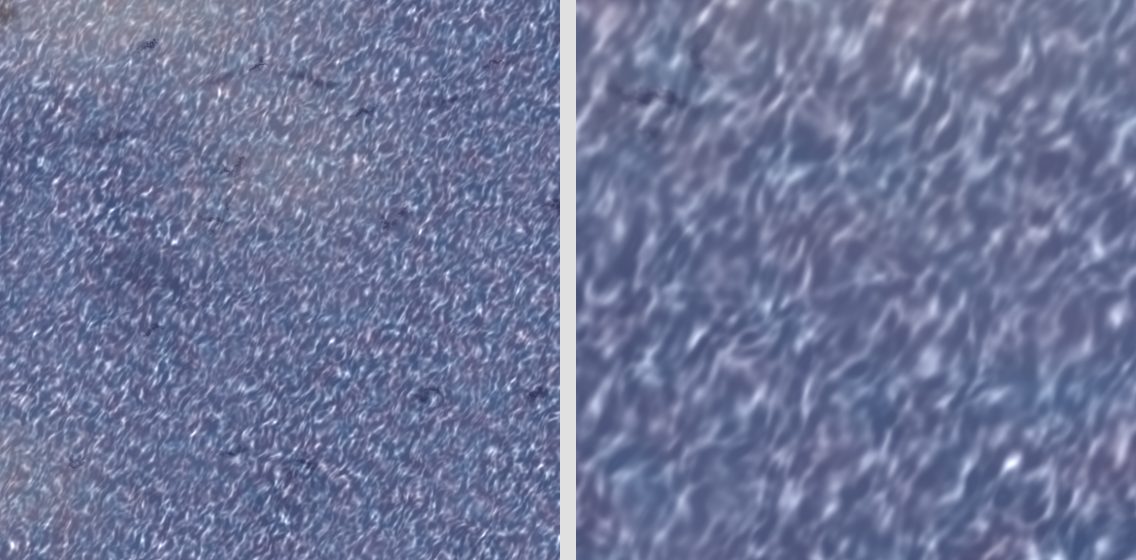
Left, the full canvas; right, a detail of the centre.
This texture is drawn by a Shadertoy shader. Its source:

```glsl
// Slate-blue rough surface covered in short slanted glinting strokes.
// Stretched, warped gradient noise makes the strokes; soft pale patches,
// a wavering crease and scattered dark pits give the broad variation.

const vec3 SLATE_BLUE = vec3(0.412, 0.449, 0.594);
const vec3 PALE_SHIFT = vec3(0.150, 0.117, 0.040);  // added in pale patches
const vec3 GRAIN_TINT = vec3(1.0, 0.99, 0.93);
const vec3 HUE_DRIFT  = vec3(0.055, -0.015, -0.025);
const vec3 PIT_COLOR  = vec3(0.20, 0.21, 0.35);
const vec3 STAIN_COLOR = vec3(0.42, 0.38, 0.41);

const float GRAIN_ANGLE = 1.02;             // radians from horizontal
const vec2  GRAIN_SCALE = vec2(44.0, 92.0); // along, across the strokes
const float GRAIN_CONTRAST = 0.083;
const float GRAIN_SKEW = 0.22;              // favours sparse bright glints
const float WARP_SCALE = 24.0;
const float WARP_AMOUNT = 0.010;
const float PIT_GRID = 9.0;
const float PIT_CHANCE = 0.24;

// Integer hash: two values from 0 to 1 per lattice cell
vec2 hash2(vec2 cell) {
    uvec2 v = uvec2(ivec2(cell)) * 1664525u + 1013904223u;
    v.x += v.y * 1664525u;
    v.y += v.x * 1664525u;
    v ^= v >> 16u;
    v.x += v.y * 1664525u;
    v.y += v.x * 1664525u;
    v ^= v >> 16u;
    return vec2(v & 65535u) / 65535.0;
}

float cornerSlope(vec2 cell, vec2 offset) {
    return dot(hash2(cell) * 2.0 - 1.0, offset);
}

float gradientNoise(vec2 p) {
    vec2 cell = floor(p), f = fract(p);
    vec2 w = f * f * f * (f * (f * 6.0 - 15.0) + 10.0);
    vec2 e = vec2(1.0, 0.0);
    float low  = mix(cornerSlope(cell, f), cornerSlope(cell + e, f - e), w.x);
    float high = mix(cornerSlope(cell + e.yx, f - e.yx),
                     cornerSlope(cell + 1.0, f - 1.0), w.x);
    return mix(low, high, w.y);
}

float cloudNoise(vec2 p) {
    float sum = 0.0, amplitude = 1.0;
    for (int i = 0; i < 4; i++) {
        sum += amplitude * gradientNoise(p);
        p = p * 2.03 + 17.3;
        amplitude *= 0.5;
    }
    return sum;
}

float softBlob(vec2 p, vec2 center, vec2 radius) {
    vec2 d = (p - center) / radius;
    return exp(-dot(d, d));
}

// Slanted strokes, roughly zero mean and unit deviation
float strokeGrain(vec2 p) {
    vec2 warp = vec2(gradientNoise(p * WARP_SCALE),
                     gradientNoise(p * WARP_SCALE + 51.7));
    p += WARP_AMOUNT * warp;
    float c = cos(GRAIN_ANGLE), s = sin(GRAIN_ANGLE);
    vec2 q = vec2(c * p.x + s * p.y, c * p.y - s * p.x) * GRAIN_SCALE;
    float coarse = gradientNoise(q);
    float fine = gradientNoise(q * vec2(2.1, 1.7) + 31.4);
    return 4.6 * (coarse + 0.65 * fine);
}

// Sparse dark marks, wider than tall, with ragged outlines
float pitMask(vec2 p) {
    vec2 q = p * PIT_GRID + 0.30 * cloudNoise(p * 38.0);
    vec2 cell = floor(q);
    float mask = 0.0;
    for (int y = -1; y <= 1; y++)
    for (int x = -1; x <= 1; x++) {
        vec2 id = cell + vec2(x, y);
        vec2 traits = hash2(id + 93.0);
        vec2 radius = vec2(0.20, 0.08) * mix(0.6, 1.3, traits.y);
        float blob = softBlob(q, id + hash2(id), radius);
        mask = max(mask, blob * step(traits.x, PIT_CHANCE));
    }
    return mask;
}

// Broken line rising to a hump and settling lower on the right
float creaseMask(vec2 p) {
    float hump = (p.x - 0.47) / 0.20;
    float height = 0.735 + 0.14 * exp(-hump * hump)
                 + 0.09 * smoothstep(0.5, 0.9, p.x)
                 + 0.018 * cloudNoise(p * 12.0);
    float d = (p.y - height) / 0.008;
    return exp(-d * d) * smoothstep(-0.15, 0.25, gradientNoise(p * 8.0 + 5.0));
}

void mainImage(out vec4 fragColor, in vec2 fragCoord) {
    vec2 p = fragCoord / iResolution.y;
    float cloud = cloudNoise(p * 5.0);

    // Pale patches
    vec2 drift = p + 0.08 * vec2(cloud, cloudNoise(p * 6.0 + 40.0));
    float pale = softBlob(drift, vec2(0.23, 1.0), vec2(0.32, 0.15))
               + 0.60 * softBlob(drift, vec2(0.51, 0.71), vec2(0.20, 0.15))
               + 0.60 * softBlob(drift, vec2(0.0, 0.14), vec2(0.18, 0.15));
    vec3 color = SLATE_BLUE + PALE_SHIFT * pale + 0.045 * cloud;
    color += HUE_DRIFT * gradientNoise(p * 22.0 + 9.0);

    // Broad dark bruise, crease, pits and the corner stain
    float bruise = softBlob(drift, vec2(0.25, 0.50), vec2(0.06, 0.04));
    float dark = max(0.40 * bruise, max(0.50 * creaseMask(p), 0.75 * pitMask(p)));
    color = mix(color, PIT_COLOR, dark);
    color = mix(color, STAIN_COLOR, 0.8 * softBlob(drift, vec2(0.02, 0.98), vec2(0.04, 0.03)));

    // Glinting strokes, calmer in pale and dark places
    float grain = strokeGrain(p);
    float relief = max(grain + GRAIN_SKEW * (grain * grain - 1.0), -1.6);
    float calm = (1.0 - 0.35 * min(pale, 1.0)) * (1.0 - 0.6 * dark);
    float patchiness = 1.0 + 0.5 * gradientNoise(p * 9.0 + 70.0);
    color += GRAIN_TINT * GRAIN_CONTRAST * relief * calm * patchiness;

    fragColor = vec4(clamp(color, 0.0, 1.0), 1.0);
}
```
